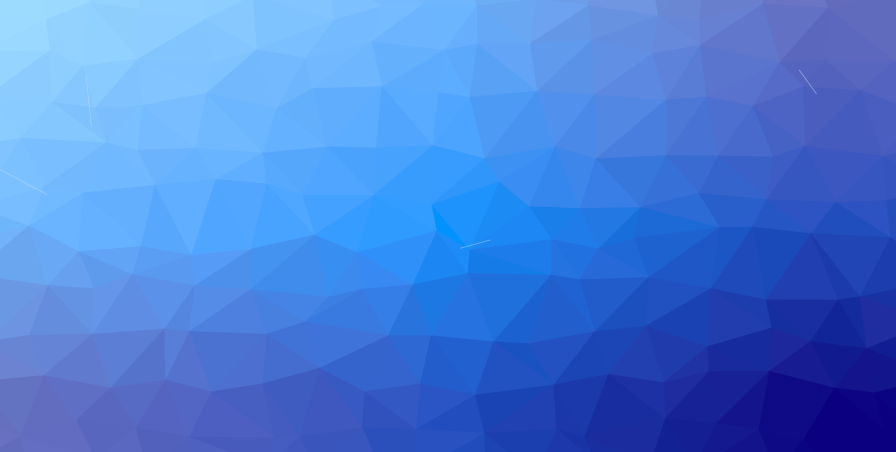
Reproduce this background procedurally as a WebGL 2 fragment shader.

```glsl
#version 300 es
precision highp float;

uniform vec2 u_resolution;
out vec4 fragColor;

// Mesh
const vec2 GRID = vec2(16.0, 9.65);     // cells across and down
const vec2 GRID_SHIFT = vec2(0.65, 0.125);
const float JITTER = 0.64;              // vertex scatter in cells
const float FACET_CONTRAST = 2.4;       // random lightness per facet

// Colour ramp in CIE Lab, used along both axes
const vec3 SKY = vec3(85.5, -11.5, -22.2);
const vec3 AZURE = vec3(60.3, 6.8, -61.9);
const vec3 NAVY = vec3(13.3, 47.5, -63.9);
const float AZURE_AT = 0.505;
const float NAVY_AT = 0.91;
const vec3 WHITE_POINT = vec3(0.9505, 1.0, 1.089);

// Hairline glints: start and end, measured from the top left
const vec4 GLINT_LEFT = vec4(0.096, 0.168, 0.102, 0.280);
const vec4 GLINT_EDGE = vec4(0.000, 0.375, 0.052, 0.430);
const vec4 GLINT_RIGHT = vec4(0.892, 0.155, 0.911, 0.207);
const vec4 GLINT_CENTER = vec4(0.514, 0.549, 0.547, 0.531);
const vec3 GLINT_COLOR = vec3(0.75, 0.88, 1.0);
const float GLINT_WIDTH = 0.0022;       // share of the canvas height

vec2 hash2(vec2 p) {
    vec3 q = fract(p.xyx * vec3(0.1031, 0.1030, 0.0973));
    q += dot(q, q.yzx + 33.33);
    return fract((q.xx + q.yz) * q.zy);
}

vec2 meshVertex(vec2 cell) {
    return cell + (hash2(cell + 17.0) - 0.5) * JITTER;
}

float cross2(vec2 a, vec2 b) {
    return a.x * b.y - a.y * b.x;
}

float edgeSide(vec2 p, vec2 a, vec2 b) {
    return cross2(b - a, p - a) / length(b - a);
}

// Positive inside the triangle
float triangleDepth(vec2 p, vec2 a, vec2 b, vec2 c) {
    float winding = sign(cross2(b - a, c - a));
    return min(min(winding * edgeSide(p, a, b), winding * edgeSide(p, b, c)),
               winding * edgeSide(p, c, a));
}

vec3 ramp(float t) {
    vec3 light = mix(SKY, AZURE, clamp(t / AZURE_AT, 0.0, 1.0));
    return mix(light, NAVY, clamp((t - AZURE_AT) / (NAVY_AT - AZURE_AT), 0.0, 1.0));
}

// Flat Lab colour in rgb, antialiased coverage in alpha, premultiplied
vec4 facet(vec2 p, vec2 a, vec2 b, vec2 c, float pixel) {
    float cover = clamp(triangleDepth(p, a, b, c) / pixel + 0.5, 0.0, 1.0);
    vec2 center = (a + b + c) / 3.0;
    vec2 uv = (center + GRID_SHIFT) / GRID;
    vec3 lab = 0.5 * (ramp(uv.x) + ramp(uv.y));
    float variation = hash2(floor(center * 64.0)).x - 0.5;
    lab.x += variation * FACET_CONTRAST * smoothstep(13.0, 25.0, lab.x);
    return vec4(lab, 1.0) * cover;
}

vec3 labToRgb(vec3 lab) {
    float fy = (lab.x + 16.0) / 116.0;
    vec3 f = vec3(fy + lab.y / 500.0, fy, fy - lab.z / 200.0);
    vec3 xyz = f * f * f * WHITE_POINT;
    vec3 linear = vec3(dot(xyz, vec3(3.2406, -1.5372, -0.4986)),
                       dot(xyz, vec3(-0.9689, 1.8758, 0.0415)),
                       dot(xyz, vec3(0.0557, -0.2040, 1.0570)));
    linear = clamp(linear, 0.0, 1.0);
    vec3 curved = 1.055 * pow(linear, vec3(1.0 / 2.4)) - 0.055;
    return mix(12.92 * linear, curved, step(0.0031308, linear));
}

float glint(vec2 uv, vec4 ends, float aspect) {
    vec2 scale = vec2(aspect, 1.0);
    vec2 toPoint = (uv - ends.xy) * scale;
    vec2 along = (ends.zw - ends.xy) * scale;
    float t = clamp(dot(toPoint, along) / dot(along, along), 0.0, 1.0);
    return 1.0 - smoothstep(0.0, GLINT_WIDTH, length(toPoint - along * t));
}

void main() {
    vec2 uv = gl_FragCoord.xy / u_resolution;
    uv.y = 1.0 - uv.y;
    vec2 p = uv * GRID - GRID_SHIFT;
    float pixel = GRID.y / u_resolution.y;

    // Split each nearby quad along its shorter diagonal
    vec4 sum = vec4(0.0);
    for (int y = -1; y <= 1; y++) {
        for (int x = -1; x <= 1; x++) {
            vec2 cell = floor(p) + vec2(x, y);
            vec2 a = meshVertex(cell);
            vec2 b = meshVertex(cell + vec2(1.0, 0.0));
            vec2 c = meshVertex(cell + vec2(1.0, 1.0));
            vec2 d = meshVertex(cell + vec2(0.0, 1.0));
            bool splitAC = distance(a, c) < distance(b, d);
            sum += facet(p, a, b, splitAC ? c : d, pixel);
            sum += facet(p, c, d, splitAC ? a : b, pixel);
        }
    }
    vec3 color = labToRgb(sum.rgb / max(sum.a, 0.001));

    // Faint bright seams
    float aspect = u_resolution.x / u_resolution.y;
    float seams = glint(uv, GLINT_LEFT, aspect) + glint(uv, GLINT_EDGE, aspect)
                + glint(uv, GLINT_RIGHT, aspect) + glint(uv, GLINT_CENTER, aspect);
    fragColor = vec4(mix(color, GLINT_COLOR, 0.4 * min(seams, 1.0)), 1.0);
}
```
